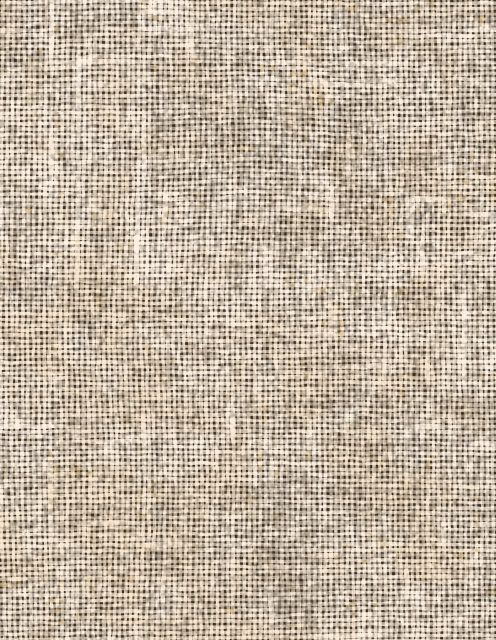
This texture is drawn by a WebGL 2 fragment shader. Its source:

```glsl
#version 300 es
precision highp float;

uniform vec2 u_resolution;
out vec4 outColor;

#define THREADS vec2(92.0, 118.0)
#define HALF_WIDTH 0.325
#define EDGE_SOFTNESS 0.13
#define WANDER 0.24
#define SLUB_SHARE 0.20
#define GRAIN 0.30
#define GAP_SHADE 0.27
#define HOLE_COLOR vec3(0.22, 0.17, 0.11)
#define FLAX_LIGHT vec3(0.95, 0.905, 0.85)
#define FLAX_WARM vec3(0.92, 0.83, 0.71)
#define GOLD_FIBER vec3(0.82, 0.66, 0.40)

float hash(vec2 p) {
    vec3 q = fract(vec3(p.xyx) * 0.1031);
    q += dot(q, q.yzx + 33.33);
    return fract((q.x + q.y) * q.z);
}

float noise(vec2 p) {
    vec2 i = floor(p);
    vec2 f = fract(p);
    f = f * f * (3.0 - 2.0 * f);
    return mix(mix(hash(i), hash(i + vec2(1.0, 0.0)), f.x),
               mix(hash(i + vec2(0.0, 1.0)), hash(i + vec2(1.0, 1.0)), f.x), f.y);
}

float fbm(vec2 p) {
    float sum = 0.0;
    float gain = 0.5;
    for (int i = 0; i < 4; i++) {
        sum += gain * noise(p);
        p = p * 2.03 + 17.0;
        gain *= 0.5;
    }
    return sum / 0.9375;
}

// One set of parallel threads; q.x runs across them, q.y along them.
// Returns coverage, brightness and golden tint.
vec3 strands(vec2 q, float seed, float softness) {
    float open = 1.0;
    float weight = 0.001;
    vec2 shade = vec2(0.9, 0.0) * weight;

    // Neighbours are blended so that wandering threads overlap without seams
    for (int k = -1; k <= 1; k++) {
        float id = floor(q.x) + float(k);
        float lane = id * 17.0 + seed;
        float across = q.x - id - 0.5;
        across += WANDER * (noise(vec2(lane, q.y * 0.4)) - 0.5);

        // Slubs: thick pale stretches on a few threads
        float slub = step(1.0 - SLUB_SHARE, hash(vec2(lane, 3.0)));
        slub *= smoothstep(0.68, 0.92, noise(vec2(lane + 5.0, q.y / 10.0)));

        float thickness = noise(vec2(lane + 2.0, q.y * 0.35)) - 0.5;
        float halfWidth = HALF_WIDTH + 0.14 * thickness + 0.18 * slub;
        float cover = 1.0 - smoothstep(halfWidth - softness, halfWidth + softness, abs(across));

        float tone = 0.99 + 0.18 * (noise(vec2(lane + 7.0, q.y * 0.3)) - 0.5);
        tone += 0.10 * (hash(vec2(lane, 9.0)) - 0.5) + 0.14 * slub;
        tone -= 0.6 * across * across;
        float gold = smoothstep(0.84, 0.99, noise(vec2(lane + 11.0, q.y * 0.35)));

        shade += cover * vec2(tone, gold);
        weight += cover;
        open *= 1.0 - cover;
    }
    return vec3(1.0 - open, shade / weight);
}

void main() {
    vec2 uv = gl_FragCoord.xy / u_resolution;
    vec2 cell = uv * THREADS;

    // Gentle bowing of the whole cloth
    cell += 0.8 * (vec2(noise(uv * 4.0), noise(uv * 4.0 + 40.0)) - 0.5);

    vec2 pixel = THREADS / u_resolution;
    float softness = max(EDGE_SOFTNESS, 0.5 * max(pixel.x, pixel.y));
    vec3 warp = strands(cell, 1.0, softness);
    vec3 weft = strands(cell.yx, 2631.0, softness);

    // Plain weave: alternate crossings put the warp on top
    float warpOver = mod(floor(cell.x) + floor(cell.y), 2.0);
    float warpShare = mix(warp.x * (1.0 - weft.x), 1.0 - weft.x * (1.0 - warp.x), warpOver);
    vec3 yarn = mix(weft, warp, warpShare);
    float crossing = warp.x * weft.x;
    float hole = (1.0 - warp.x) * (1.0 - weft.x);

    // Broad patches, streaks both ways, and fine fuzz
    float patchTone = fbm(uv * vec2(5.0, 7.0) + 3.0) - 0.5;
    float streaks = fbm(uv * vec2(44.0, 5.0)) + fbm(uv * vec2(4.0, 56.0) + 60.0) - 1.0;
    float fuzz = noise(cell * 2.7) + noise(cell * 1.3 + 90.0) - 1.0;

    float tone = yarn.y - GAP_SHADE * (1.0 - crossing);
    tone += 0.17 * patchTone + 0.18 * streaks + GRAIN * fuzz;

    // Stray fibers partly veil some of the holes
    float veil = smoothstep(0.50, 0.90, noise(cell * 0.7 + 25.0));
    tone = mix(tone, 0.0, hole * mix(1.0, 0.6, veil));

    // Warm and golden fibers
    float warmth = smoothstep(0.35, 0.70, fbm(uv * vec2(13.0, 17.0) + 80.0));
    warmth = clamp(warmth + 0.2 * (0.5 - uv.y), 0.0, 1.0);
    vec3 flax = mix(FLAX_LIGHT, FLAX_WARM, 0.5 * warmth);
    float goldPatch = smoothstep(0.50, 0.75, noise(uv * vec2(17.0, 22.0)));
    flax = mix(flax, GOLD_FIBER, yarn.z * (0.12 + 0.45 * goldPatch));

    vec3 color = mix(HOLE_COLOR, flax, clamp(tone, 0.0, 1.05));
    outColor = vec4(clamp(color, 0.0, 1.0), 1.0);
}
```
